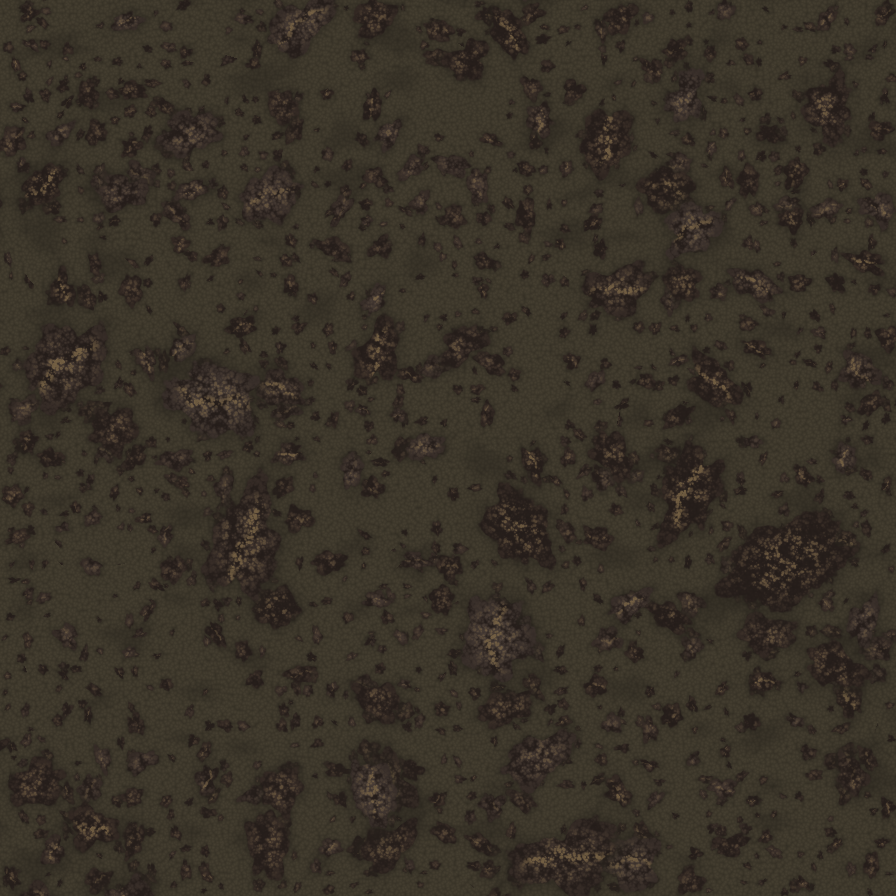
A WebGL 2 fragment shader for this texture:

```glsl
#version 300 es
precision highp float;

uniform vec2 u_resolution;
out vec4 fragColor;

const float TAU = 6.2831853;
const vec3 MUD = vec3(0.243, 0.220, 0.170);
const vec3 SHADOW = vec3(0.165, 0.148, 0.118);
const vec3 DARK_ROCK = vec3(0.145, 0.115, 0.102);
const vec3 BROWN_ROCK = vec3(0.235, 0.188, 0.160);
const vec3 GREY_ROCK = vec3(0.275, 0.232, 0.208);
const vec3 OCHRE = vec3(0.47, 0.39, 0.27);

vec2 hash2(vec2 p) {
    vec3 q = fract(p.xyx * vec3(0.1031, 0.1030, 0.0973));
    q += dot(q, q.yzx + 33.33);
    return fract((q.xx + q.yz) * q.zy);
}

mat2 rotation(float angle) {
    float c = cos(angle), s = sin(angle);
    return mat2(c, s, -s, c);
}

// Cellular noise, brightest at the feature points
float cellular(vec2 p) {
    vec2 cell = floor(p), f = fract(p);
    float nearest = 2.0;
    for (int y = -1; y <= 1; y++) {
        for (int x = -1; x <= 1; x++) {
            vec2 offset = vec2(x, y);
            vec2 delta = offset + hash2(cell + offset) - f;
            nearest = min(nearest, dot(delta, delta));
        }
    }
    return 1.0 - sqrt(nearest);
}

float layeredCells(vec2 p, float scale) {
    vec2 turned = rotation(0.7) * p;
    return 0.55 * cellular(p * scale) + 0.45 * cellular(turned * scale * 2.2 + 17.0);
}

// Closest scattered stone: edge distance, local position, random tone
vec4 scatter(vec2 p, float cells, float density, float seed) {
    vec2 grid = p * cells, home = floor(grid);
    vec4 closest = vec4(1.0, 2.0, 2.0, 0.0);
    for (int y = -1; y <= 1; y++) {
        for (int x = -1; x <= 1; x++) {
            vec2 cell = home + vec2(x, y);
            vec2 place = hash2(cell + seed);
            vec2 kind = hash2(cell + seed + 57.0);
            vec2 form = hash2(cell + seed + 131.0);
            if (kind.x > density) continue;

            float radius = mix(0.13, 0.35, kind.y * sqrt(kind.y));
            float stretch = mix(1.0, 1.4, form.y);
            vec2 local = rotation(form.x * TAU) * (grid - cell - 0.2 - 0.6 * place);
            local *= vec2(1.0 / stretch, stretch) / radius;

            // Layered sines make the outline angular and uneven
            float a = atan(local.y, local.x);
            float outline = 1.0 + 0.24 * place.x * sin(3.0 * a + form.y * 40.0)
                + 0.12 * sin(5.0 * a + place.y * 30.0)
                + 0.06 * sin(9.0 * a + form.x * 50.0);
            float edge = (length(local) - outline) * radius / cells;
            if (edge < closest.x) closest = vec4(edge, local, fract(form.y * 7.3 + place.x));
        }
    }
    return closest;
}

// Shade one layer of stones over the ground
vec3 paintStones(vec3 ground, vec4 stone, float blotch, float grit,
                 float size, float glow, float blur) {
    float edge = stone.x + (0.57 - blotch) * size * 0.55;
    vec2 local = stone.yz;
    float tone = stone.w;

    float halo = exp(-max(edge, 0.0) / (size * 0.28));
    vec3 color = mix(ground, SHADOW, 0.6 * halo);

    float core = 1.0 - smoothstep(0.25, 1.1, length(local));
    vec3 rock = mix(BROWN_ROCK, GREY_ROCK, smoothstep(0.5, 0.8, tone) * glow);
    float wear = smoothstep(0.42, 0.72, 0.5 * (blotch + grit) + 0.13 * (tone - 0.5));
    vec3 body = mix(DARK_ROCK, rock, wear * (0.55 + 0.45 * core));

    // Ochre crumbs, gathered at the middle and along a crooked ridge
    float bend = 0.22 * sin(local.x * 3.0 + tone * 20.0) + 0.07 * sin(local.x * 11.0);
    float ridge = 1.0 - smoothstep(0.03, 0.2, abs(local.y + bend));
    ridge *= smoothstep(0.3, 0.5, fract(tone * 5.7)) * (1.0 - smoothstep(0.6, 1.0, abs(local.x)));
    float crumbs = smoothstep(0.52, 0.8, grit) * smoothstep(0.42, 0.7, blotch);
    float ochre = crumbs * core * 0.75 + ridge * smoothstep(0.4, 0.7, grit) * 0.7;
    body = mix(body, OCHRE, clamp(ochre * glow, 0.0, 0.85));

    return mix(color, body, 1.0 - smoothstep(-blur, blur, edge));
}

void main() {
    vec2 p = gl_FragCoord.xy / min(u_resolution.x, u_resolution.y);
    float blur = max(0.0013, 0.7 / min(u_resolution.x, u_resolution.y));

    float blotch = layeredCells(p, 42.0);
    float grit = layeredCells(p + 3.7, 125.0);
    float grain = cellular(p * 270.0);
    float patches = 0.5 + 0.25 * sin(p.x * 11.0 + 2.0 * sin(p.y * 7.0))
        + 0.25 * sin(p.y * 14.0 + 2.0 * sin(p.x * 9.0));

    // Fine muddy ground with soft, sideways smudges
    vec3 color = MUD * (1.0 + 0.14 * (grain - 0.57) + 0.08 * (grit - 0.57));
    vec4 smudge = scatter(p * vec2(0.8, 1.3), 15.0, 0.5, 311.0);
    color = mix(color, SHADOW, 0.42 * (1.0 - smoothstep(-0.012, 0.012, smudge.x)));

    // Stones from crumbs up to large lumps
    color = paintStones(color, scatter(p, 50.0, 0.25 + 0.4 * patches, 11.0), blotch, grit, 0.005, 0.3, blur);
    color = paintStones(color, scatter(p, 23.0, 0.58, 73.0), blotch, grit, 0.010, 0.5, blur);
    color = paintStones(color, scatter(p, 11.0, 0.58, 149.0), blotch, grit, 0.019, 0.8, blur * 1.3);
    color = paintStones(color, scatter(p, 6.0, 0.42, 227.0), blotch, grit, 0.030, 1.0, blur * 1.6);

    color *= 1.0 + 0.10 * (grain - 0.57);
    fragColor = vec4(color, 1.0);
}
```
